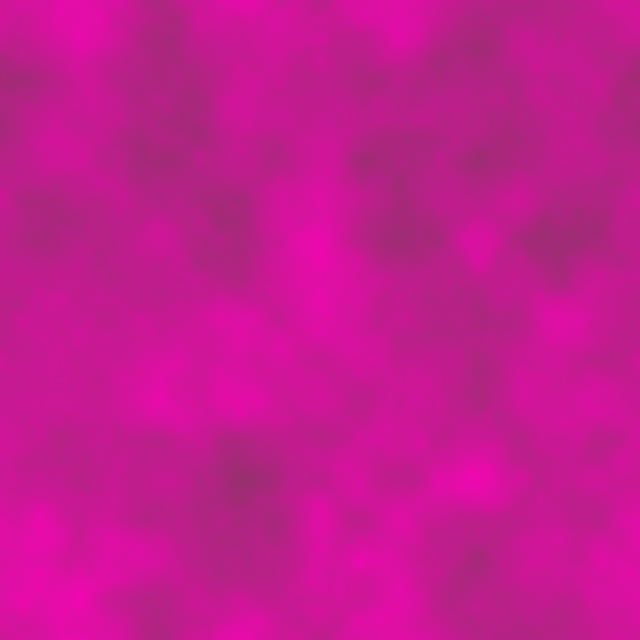
A WebGL 2 fragment shader for this texture:

```glsl
#version 300 es
precision highp float;
// Soft magenta clouds: a few octaves of smooth value noise on square lattices
// that wrap at the canvas edges, so the result tiles. The summed noise
// blends linearly from a dull plum to a vivid pink.

uniform vec2 u_resolution;
out vec4 fragColor;

const float BASE_CELLS = 8.0;   // lattice cells across the canvas, first octave
const int   OCTAVES    = 5;
const float GAIN       = 0.5;   // amplitude ratio between octaves
const float SEED       = 17.0;
const vec3  PLUM       = vec3(0.538, 0.211, 0.392);
const vec3  PINK       = vec3(1.000, 0.000, 0.738);

float hash(vec2 p) {
    return fract(sin(dot(p, vec2(311.7, 127.1))) * 43758.5453);
}

// Random value at a lattice corner, repeating every "cells" steps
float corner(vec2 cell, float cells, float seed) {
    return hash(mod(cell, cells) + seed);
}

float wrappedNoise(vec2 uv, float cells, float seed) {
    vec2 p = uv * cells;
    vec2 cell = floor(p);
    vec2 f = fract(p);
    vec2 w = f * f * (3.0 - 2.0 * f);
    float bottom = mix(corner(cell, cells, seed),
                       corner(cell + vec2(1.0, 0.0), cells, seed), w.x);
    float top = mix(corner(cell + vec2(0.0, 1.0), cells, seed),
                    corner(cell + vec2(1.0, 1.0), cells, seed), w.x);
    return mix(bottom, top, w.y);
}

// Octave sum, normalised to 0..1
float clouds(vec2 uv) {
    float sum = 0.0;
    float total = 0.0;
    float amplitude = 1.0;
    float cells = BASE_CELLS;
    for (int i = 0; i < OCTAVES; i++) {
        sum += amplitude * wrappedNoise(uv, cells, SEED + 37.0 * float(i));
        total += amplitude;
        amplitude *= GAIN;
        cells *= 2.0;
    }
    return sum / total;
}

void main() {
    vec2 uv = gl_FragCoord.xy / u_resolution;
    fragColor = vec4(mix(PLUM, PINK, clouds(uv)), 1.0);
}
```
